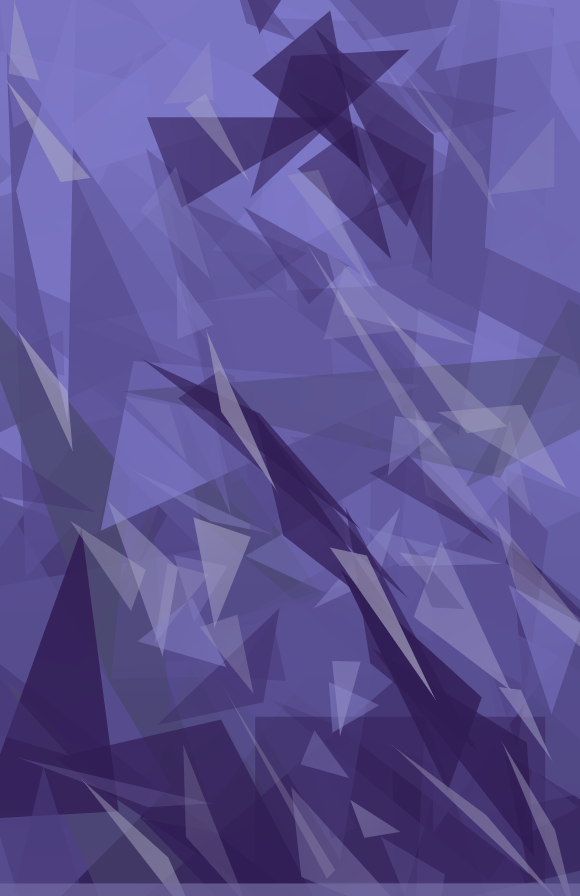
This background is drawn by a WebGL 1 fragment shader. Its source:

```glsl
precision highp float;
// Overlapping translucent violet shards slanting down to the right, with a dark diagonal seam.

uniform vec2 u_resolution;

const vec3 LIGHT  = vec3(0.49, 0.47, 0.78);
const vec3 VIOLET = vec3(0.35, 0.31, 0.58);
const vec3 SLATE  = vec3(0.29, 0.28, 0.43);
const vec3 DARK   = vec3(0.19, 0.11, 0.33);
const vec3 PALE   = vec3(0.69, 0.68, 0.78);

const float SLANT = -0.96;                // main direction, radians
const vec2 SEAM_START = vec2(0.32, 0.60); // in fractions of the canvas
const vec2 SEAM_END   = vec2(0.86, 0.14);
const vec2 HOLLOW     = vec2(0.52, 0.89); // centre of the dark upper gap
const vec4 VEIL       = vec4(0.44, 0.015, 0.94, 0.20); // shaded block: left, bottom, right, top
const float FOOT_HEIGHT = 0.014;          // lavender strip along the bottom

const int FACETS = 60;
const int HOLLOW_SHARDS = 7;
const int SEAM_SHARDS = 6;
const int SLIVERS = 16;
const int SPLINTERS = 54;

float hash(float n, float salt) {
  return fract(sin(n * 12.9898 + salt * 78.233) * 43758.5453);
}

// Even, non-repeating scatter over the unit square
vec2 scatter(float n) {
  return fract(vec2(0.5698, 0.7549) * n + 0.31);
}

// Mostly the main slant, sometimes steep, sometimes shallow and rising
float slantAngle(float n, float spread) {
  float pick = hash(n, 12.0);
  float base = pick < 0.2 ? -1.45 : (pick < 0.35 ? 0.3 : SLANT);
  return base + spread * (hash(n, 13.0) - 0.5);
}

// Distance to the left of the line from a to b
float leftOf(vec2 p, vec2 a, vec2 b) {
  vec2 e = normalize(b - a);
  return e.x * (p.y - a.y) - e.y * (p.x - a.x);
}

// Blends one triangle over the colour; size is half length and half width
vec3 shard(vec3 color, vec2 p, vec2 centre, float angle, vec2 size,
           float seed, vec3 tint, float alpha) {
  vec2 along = vec2(cos(angle), sin(angle));
  along *= hash(seed, 8.0) < 0.5 ? -1.0 : 1.0;
  vec2 across = vec2(-along.y, along.x);
  vec2 tip = centre + along * size.x;
  vec2 left = centre - along * size.x * mix(-0.3, 1.0, hash(seed, 9.0)) + across * size.y;
  vec2 right = centre - along * size.x * mix(-0.3, 1.0, hash(seed, 10.0)) - across * size.y;
  float inside = min(leftOf(p, tip, left), min(leftOf(p, left, right), leftOf(p, right, tip)));
  float coverage = clamp(inside * u_resolution.y + 0.5, 0.0, 1.0);
  float fade = 0.94 + 0.12 * clamp(dot(p - centre, along) / size.x, -1.0, 1.0);
  return mix(color, tint, clamp(coverage * alpha * fade, 0.0, 1.0));
}

// Facet colour: lighter towards the top, with random variation
vec3 facetTint(float height, float chance) {
  float lift = height + 0.8 * (chance - 0.5);
  if (lift < 0.06) return DARK;
  if (lift < 0.24) return SLATE;
  if (lift < 0.66) return VIOLET;
  return LIGHT;
}

void main() {
  vec2 p = gl_FragCoord.xy / u_resolution.y;
  vec2 extent = vec2(u_resolution.x / u_resolution.y, 1.0);
  vec3 color = mix(VIOLET * 0.85, mix(VIOLET, LIGHT, 0.8), smoothstep(0.1, 1.0, p.y));

  // Broad facets
  for (int i = 0; i < FACETS; i++) {
    float n = float(i) + 1.0;
    vec2 spot = scatter(n);
    vec2 size = vec2(mix(0.12, 0.34, hash(n, 2.0)), mix(0.04, 0.17, hash(n, 3.0)));
    color = shard(color, p, spot * extent, slantAngle(n, 0.9), size, n,
                  facetTint(spot.y, hash(n, 4.0)), mix(0.35, 0.9, hash(n, 5.0)));
  }

  // Shaded block at the lower right
  vec2 veil = min(p - VEIL.xy * extent, VEIL.zw * extent - p);
  color = mix(color, DARK, 0.45 * clamp(min(veil.x, veil.y) * u_resolution.y + 0.5, 0.0, 1.0));

  // Dark gap near the top
  for (int i = 0; i < HOLLOW_SHARDS; i++) {
    float n = float(i) + 101.0;
    vec2 offset = vec2(hash(n, 1.0) - 0.5, hash(n, 2.0) - 0.5) * vec2(0.36, 0.20);
    vec2 size = vec2(mix(0.09, 0.17, hash(n, 3.0)), mix(0.03, 0.06, hash(n, 4.0)));
    color = shard(color, p, (HOLLOW + offset) * extent, slantAngle(n, 0.6),
                  size, n, DARK, mix(0.55, 0.9, hash(n, 6.0)));
  }

  // Small splinters, some beside the seam and some anywhere
  for (int i = 0; i < SPLINTERS; i++) {
    float n = float(i) + 401.0;
    float side = hash(n, 1.0) < 0.5 ? -0.14 : 0.14;
    vec2 beside = mix(SEAM_START, SEAM_END, hash(n, 2.0)) + side * (0.4 + hash(n, 3.0));
    vec2 spot = hash(n, 15.0) < 0.5 ? beside : scatter(n);
    vec2 size = vec2(mix(0.03, 0.11, hash(n, 4.0)), mix(0.01, 0.045, hash(n, 5.0)));
    vec3 tint = hash(n, 7.0) < 0.45 ? mix(DARK, VIOLET, hash(n, 14.0)) : mix(LIGHT, PALE, hash(n, 14.0));
    color = shard(color, p, spot * extent, slantAngle(n, 1.4),
                  size, n, tint, mix(0.2, 0.6, hash(n, 11.0)));
  }

  // Dark seam, steeper and wider towards its lower end
  for (int i = 0; i < SEAM_SHARDS; i++) {
    float n = float(i) + 201.0;
    float t = (float(i) + 0.5) / float(SEAM_SHARDS);
    vec2 spot = mix(SEAM_START, SEAM_END, t) + 0.02 * (hash(n, 1.0) - 0.5);
    float angle = mix(-0.68, -1.08, t) + 0.1 * (hash(n, 2.0) - 0.5);
    vec2 size = vec2(mix(0.13, 0.24, hash(n, 3.0)), mix(0.018, 0.055, t));
    color = shard(color, p, spot * extent, angle, size, n, DARK, mix(0.6, 0.9, hash(n, 4.0)));
  }

  // Long pale slivers
  for (int i = 0; i < SLIVERS; i++) {
    float n = float(i) + 301.0;
    float angle = SLANT + 0.35 * (hash(n, 1.0) - 0.5);
    vec2 size = vec2(mix(0.07, 0.17, hash(n, 2.0)), mix(0.006, 0.022, hash(n, 3.0)));
    color = shard(color, p, scatter(n) * extent, angle, size, n, PALE, mix(0.25, 0.7, hash(n, 4.0)));
  }

  float foot = clamp((FOOT_HEIGHT - p.y) * u_resolution.y + 0.5, 0.0, 1.0);
  gl_FragColor = vec4(mix(color, mix(VIOLET, PALE, 0.3), 0.7 * foot), 1.0);
}
```
